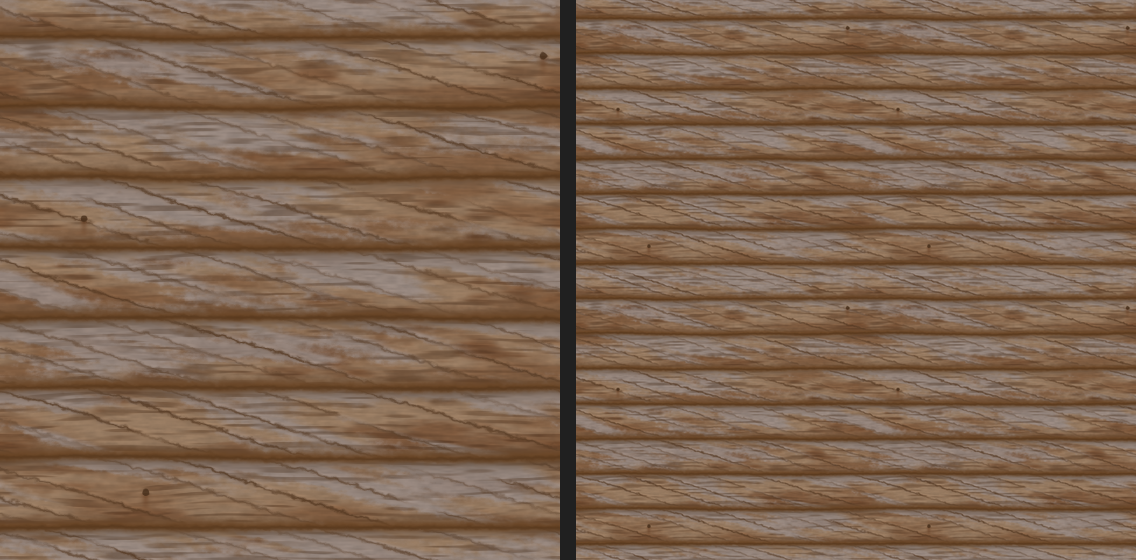
Left: one tile. Right: repeated 2 by 2.
This texture is drawn by a Shadertoy shader. Its source:

```glsl
// Weathered timber courses: eight rounded logs, each crossed by slanting grooves
// that flatten near the seams as on a cylinder. Wrapping value noise adds grain,
// silver-grey patches, rusty stains and crumbled edges; three knots are scattered.

#define ROWS 8.0          // logs from bottom to top
#define ROW_PHASE 0.46    // height of the first seam, in logs
#define GROOVES 6.0       // slanting grooves across one log
#define LEAN 0.28         // straight part of the groove slant
#define CURL 0.18         // curved part of the groove slant
#define GROOVE_WIDTH 0.050
#define GRAIN_CELLS vec2(14.0, 180.0)
#define GRAIN_DEPTH 0.24
#define KNOTS 3
#define KNOT_RADIUS 0.0075

const vec3 SILVER = vec3(0.585, 0.535, 0.515);
const vec3 TAN    = vec3(0.590, 0.480, 0.380);
const vec3 BROWN  = vec3(0.500, 0.360, 0.250);
const vec3 RUST   = vec3(0.400, 0.235, 0.125);
const vec3 SEAM   = vec3(0.430, 0.270, 0.130);
const vec3 SHADOW = vec3(0.370, 0.295, 0.235);
const vec3 GROOVE = vec3(0.320, 0.210, 0.120);

float hash(vec2 p) {
    vec3 q = fract(vec3(p.xyx) * 0.1031);
    q += dot(q, q.yzx + 33.33);
    return fract((q.x + q.y) * q.z);
}

// Value noise over the unit square; whole cell counts make it wrap.
float noise(vec2 uv, vec2 cells, float seed) {
    vec2 p = uv * cells, i = floor(p), f = fract(p);
    f = f * f * (3.0 - 2.0 * f);
    vec2 a = mod(i, cells) + seed, b = mod(i + 1.0, cells) + seed;
    return mix(mix(hash(a), hash(vec2(b.x, a.y)), f.x),
               mix(hash(vec2(a.x, b.y)), hash(b), f.x), f.y);
}

float fbm(vec2 uv, vec2 cells, float seed) {
    float sum = 0.0, weight = 0.5;
    for (int i = 0; i < 4; i++) {
        sum += weight * noise(uv, cells, seed);
        cells *= 2.0;
        seed += 17.0;
        weight *= 0.5;
    }
    return sum / 0.9375;
}

// x: signed offset from the nearest groove (positive above it), y: its strength.
vec2 nearestGroove(float u, float row) {
    vec2 best = vec2(9.0, 0.0);
    for (int k = -1; k <= 1; k++) {
        float id = floor(u) + float(k);
        vec2 key = vec2(mod(id, GROOVES) + 3.0, row * 7.0 + 5.0);
        float offset = u - id - 0.5 - 0.5 * (hash(key) - 0.5);
        if (abs(offset) < abs(best.x))
            best = vec2(offset, mix(0.35, 1.0, hash(key + 41.0)));
    }
    return best;
}

void mainImage(out vec4 fragColor, in vec2 fragCoord) {
    vec2 uv = fragCoord / iResolution.xy;
    float crumble = fbm(uv, vec2(80.0, 110.0), 9.0) - 0.5;

    // Log coordinates: v runs from the lower seam to the upper one
    float sway = 0.07 * (noise(uv, vec2(6.0, 8.0), 61.0) - 0.5);
    float course = uv.y * ROWS - ROW_PHASE + sway + 0.04 * crumble;
    float row = mod(floor(course), ROWS);
    float v = fract(course);
    float slant = uv.x + LEAN * (v - 0.5) + CURL * asin(1.96 * (v - 0.5)) / 3.14159;
    float u = slant * GROOVES + 0.9 * hash(vec2(row + 2.0, 19.0)) + 0.12 * crumble;
    vec2 groove = nearestGroove(u, row);

    // Bare wood with stains and horizontal grain
    vec2 grainUv = uv + vec2(0.0, 0.012 * noise(uv, vec2(5.0, 9.0), 23.0));
    float tone = fbm(uv, vec2(5.0, 24.0), 31.0);
    vec3 color = mix(BROWN, TAN, smoothstep(0.25, 0.65, tone + 0.18 * (v - 0.4)));
    float stain = fbm(uv, vec2(7.0, 30.0), 77.0);
    color = mix(color, RUST, 0.55 * smoothstep(0.56, 0.78, stain));

    // Silvered patches drawn out along the grooves, mostly high on the log
    float patches = fbm(vec2(slant, uv.y), vec2(6.0, 16.0), 53.0);
    float silver = patches + 0.30 * (v - 0.5) + 0.16 * exp(-4.0 * abs(groove.x));
    color = mix(color, SILVER, 0.85 * smoothstep(0.48, 0.72, silver + 0.15 * crumble));

    float streak = smoothstep(0.52, 0.88, noise(grainUv, GRAIN_CELLS, 13.0));
    float fiber = noise(grainUv, vec2(50.0, 300.0), 29.0) - 0.5;
    color *= 1.0 - GRAIN_DEPTH * streak * vec3(0.8, 1.0, 1.2) * smoothstep(0.25, 0.6, tone + 0.1);
    color *= 1.0 + 0.10 * fiber + 0.10 * crumble;

    // Grooves: soft shade, dark core and a pale upper lip
    float wear = groove.y * smoothstep(0.15, 0.6, noise(vec2(slant, uv.y), vec2(9.0, 32.0), 37.0) + 0.15);
    float core = exp(-pow(groove.x / GROOVE_WIDTH, 2.0));
    float shade = exp(-abs(groove.x) / (2.2 * GROOVE_WIDTH));
    float lip = exp(-pow((groove.x - 2.4 * GROOVE_WIDTH) / GROOVE_WIDTH, 2.0));
    color = mix(color, BROWN * 0.85, 0.35 * wear * shade);
    color = mix(color, GROOVE, 0.75 * wear * core);
    color *= 1.0 + 0.07 * wear * lip;

    // Seams: wide grey shadow, then a rusty line reaching further up than down
    float edge = min(v, 1.0 - v);
    float depth = 0.7 + 0.5 * noise(uv, vec2(8.0, 8.0), 83.0);
    color = mix(color, SHADOW, 0.65 * depth * exp(-pow(edge / 0.13, 2.0)));
    float reach = v < 0.5 ? 0.10 : 0.055;
    color = mix(color, SEAM, 0.85 * exp(-pow(edge / reach, 2.0)));
    color *= 1.0 - 0.16 * exp(-pow(edge / 0.03, 2.0));

    // Knots with a rusty run below each
    for (int i = 0; i < KNOTS; i++) {
        float n = float(i);
        vec2 center = vec2(0.97 + 0.215 * n - 0.035 * n * n, 0.90 - 0.19 * n - 0.10 * n * n);
        vec2 d = fract(uv - center + 0.5) - 0.5;
        float radius = KNOT_RADIUS * (1.0 - 0.2 * hash(vec2(n, 7.0)));
        float run = smoothstep(-0.04, -0.005, d.y) * step(d.y, 0.0) * exp(-pow(d.x / radius, 2.0));
        color = mix(color, RUST, 0.5 * run);
        float spot = 1.0 - smoothstep(0.65, 1.15, length(d) / radius + 0.8 * crumble);
        color = mix(color, GROOVE * 0.85, 0.8 * spot);
    }
    fragColor = vec4(color, 1.0);
}
```
